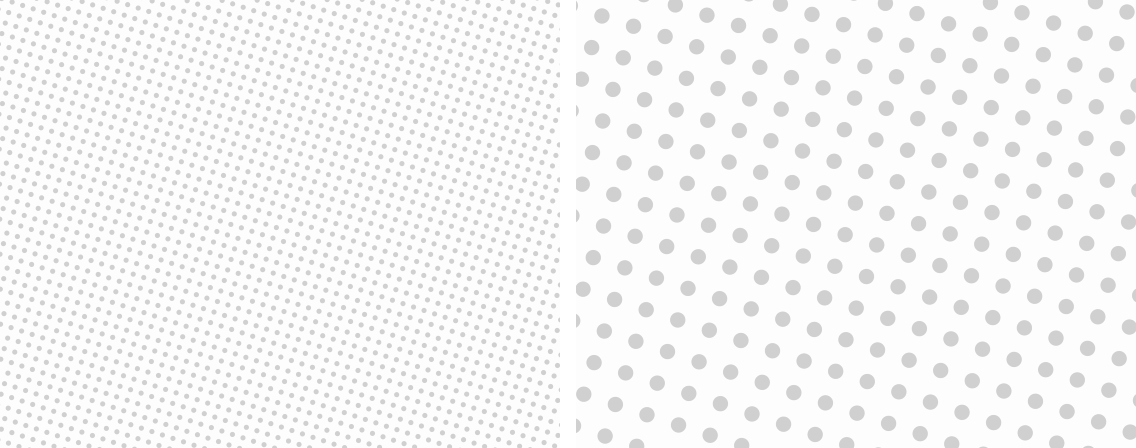
Left, the full canvas; right, a detail of the centre.
Give the GLSL for this pattern, as a WebGL 2 fragment shader.

```glsl
#version 300 es
precision highp float;

uniform vec2 u_resolution;
out vec4 outColor;

// Lengths are fractions of the canvas height
const float DOT_SPACING = 0.02471;
const float DOT_RADIUS = 0.0057;
const float GRID_ANGLE = radians(18.0);
const vec2 GRID_ANCHOR = vec2(0.4906, 0.6630);
const float EDGE_PIXELS = 1.3;

const vec3 PAPER_COLOR = vec3(0.994);
const vec3 DOT_COLOR = vec3(0.815);

// Rotates clockwise-tilted grid axes onto x and y
vec2 toGrid(vec2 point) {
    float c = cos(GRID_ANGLE);
    float s = sin(GRID_ANGLE);
    vec2 offset = point - GRID_ANCHOR;
    return vec2(dot(offset, vec2(c, -s)), dot(offset, vec2(s, c)));
}

// Signed distance to the nearest dot of the square grid
float dotDistance(vec2 gridPoint) {
    vec2 cell = fract(gridPoint / DOT_SPACING + 0.5) - 0.5;
    return length(cell) * DOT_SPACING - DOT_RADIUS;
}

void main() {
    vec2 point = gl_FragCoord.xy / u_resolution.y;
    float halfEdge = 0.5 * EDGE_PIXELS / u_resolution.y;

    // Smooth dot coverage over the paper
    float distanceToDot = dotDistance(toGrid(point));
    float coverage = 1.0 - smoothstep(-halfEdge, halfEdge, distanceToDot);
    outColor = vec4(mix(PAPER_COLOR, DOT_COLOR, coverage), 1.0);
}
```
